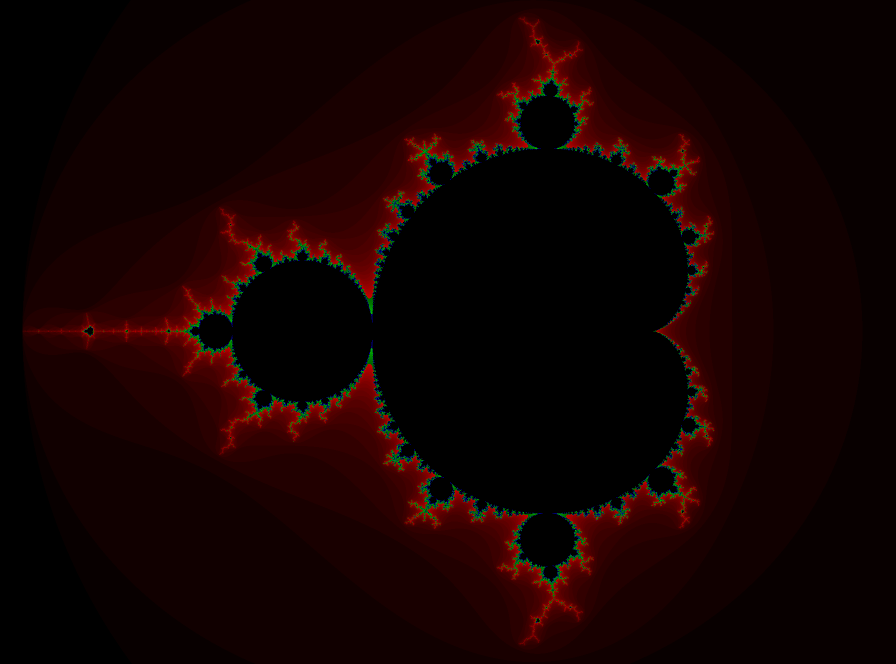
Give the GLSL for this background, as a WebGL 1 fragment shader.

```glsl
precision highp float;

uniform vec2 u_resolution;

const int MAX_STEPS = 100;

// Steps taken before z = z^2 + c leaves the radius 2 disc
float escapeSteps(vec2 c) {
  vec2 z = c;
  float steps = 0.0;
  for (int i = 0; i < MAX_STEPS; i++) {
    if (dot(z, z) > 4.0) break;
    z = vec2(z.x * z.x - z.y * z.y, 2.0 * z.x * z.y) + c;
    steps += 1.0;
  }
  return steps;
}

// Red ramp far away, then green, then blue close to the black set
vec3 bandColor(float steps) {
  if (steps > float(MAX_STEPS) - 0.5) return vec3(0.0);
  if (steps < 24.5) return vec3(0.033 * steps, 0.0, 0.0);
  if (steps < 49.5) return vec3(0.0, 0.016 * steps, 0.0);
  return vec3(0.0, 0.0, 0.008 * steps);
}

void main() {
  // The plane spans 3.2 units across the canvas width
  float unitsPerPixel = 3.2 / u_resolution.x;
  vec3 color = vec3(0.0);

  // Four samples per pixel smooth the edges
  for (int j = 0; j < 2; j++) {
    for (int i = 0; i < 2; i++) {
      vec2 offset = 0.5 * vec2(float(i), float(j)) - 0.25;
      vec2 fromCenter = gl_FragCoord.xy + offset - 0.5 * u_resolution;
      vec2 c = fromCenter * unitsPerPixel + vec2(-0.48, -0.003);
      color += 0.25 * bandColor(escapeSteps(c));
    }
  }
  gl_FragColor = vec4(color, 1.0);
}
```
